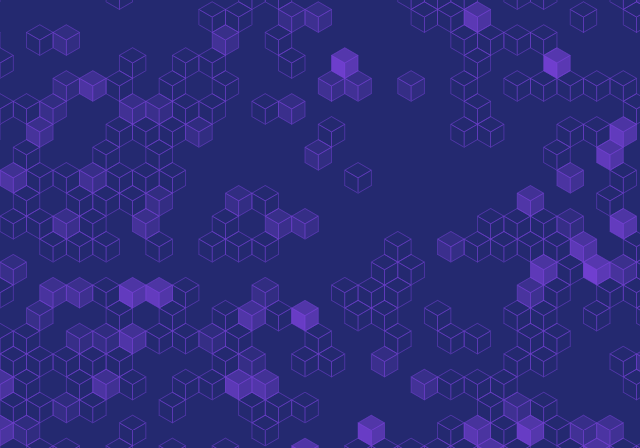
Give the GLSL for this background, as a Shadertoy shader.

```glsl
// Scattered isometric cubes, outlined or softly filled in violet, on deep indigo.

float hash(vec2 cell) {
    return fract(sin(dot(cell, vec2(127.1, 311.7))) * 4375.85);
}

// Likelihood of a cube: drifting clusters around an open middle
float density(vec2 c) {
    float drift = sin(c.x * 0.75 + 1.4 * sin(c.y * 0.5)) * sin(c.y * 0.85 + 0.6 * sin(c.x * 0.4));
    float clearing = smoothstep(1.5, 5.5, length((c - vec2(14.5, 10.0)) * vec2(0.8, 1.3)));
    return (0.5 + 0.24 * drift) * mix(0.12, 1.0, clearing);
}

float segmentDistance(vec2 p, vec2 tip) {
    return length(p - tip * clamp(dot(p, tip) / dot(tip, tip), 0.0, 1.0));
}

// Pixel coverage of a hairline, correct even when thinner than a pixel
float hairline(float dist, float pixel) {
    float halfWidth = 0.014;
    return clamp((halfWidth - dist) / pixel + 0.5, 0.0, 1.0)
         - clamp((-halfWidth - dist) / pixel + 0.5, 0.0, 1.0);
}

// Violet opacity of one cube of unit width, centred at the origin
float cubeInk(vec2 p, float level, float pixel) {
    vec2 a = abs(p);
    float hexagon = max(a.x, 0.5 * a.x + 0.866 * a.y) - 0.5;
    float spokes = min(segmentDistance(a, vec2(0.5, 0.2887)),
                       segmentDistance(p, vec2(0.0, -0.5774)));
    // The upper spokes only apply above the centre
    if (p.y < 0.0) spokes = min(length(p), segmentDistance(p, vec2(0.0, -0.5774)));

    // Left face is brightest, right and top are shaded
    float side = mix(1.0, 0.72, smoothstep(-0.5, 0.5, p.x / pixel));
    float top = smoothstep(-0.5, 0.5, (0.866 * p.y - 0.5 * a.x) / pixel);
    float inside = clamp(0.5 - hexagon / pixel, 0.0, 1.0);
    float fill = level * mix(side, 0.66, top) * inside;

    float lines = max(0.6 * hairline(abs(hexagon), pixel), 0.85 * hairline(spokes, pixel));
    return 1.0 - (1.0 - fill) * (1.0 - lines);
}

void mainImage(out vec4 fragColor, in vec2 fragCoord) {
    float cubeWidth = 0.0592;
    float rowStep = 0.866;
    float pixel = 1.0 / (iResolution.y * cubeWidth);
    vec2 p = fragCoord * pixel - vec2(0.0, 0.66);

    // Staggered rows: gather every cube that can touch this point
    float clear = 1.0;
    float nearestRow = floor(p.y / rowStep + 0.5);
    for (int j = -1; j <= 1; j++) {
        float row = nearestRow + float(j);
        float shift = 0.5 * mod(row, 2.0);
        float nearestColumn = floor(p.x - shift + 0.5);
        for (int i = -1; i <= 1; i++) {
            vec2 cell = vec2(nearestColumn + float(i), row);
            vec2 centre = vec2(cell.x + shift, row * rowStep);
            if (hash(cell) > density(centre)) continue;

            // Roughly a third of the cubes are filled, most of them faintly
            float glow = hash(cell + 53.0);
            float filled = step(hash(cell + 19.0), 0.3);
            float level = filled * (0.2 + 0.75 * glow * glow);
            clear *= 1.0 - cubeInk(p - centre, level, pixel);
        }
    }

    vec3 indigo = vec3(0.14, 0.16, 0.44);
    vec3 violet = vec3(0.47, 0.255, 0.85);
    fragColor = vec4(mix(violet, indigo, clear), 1.0);
}
```
